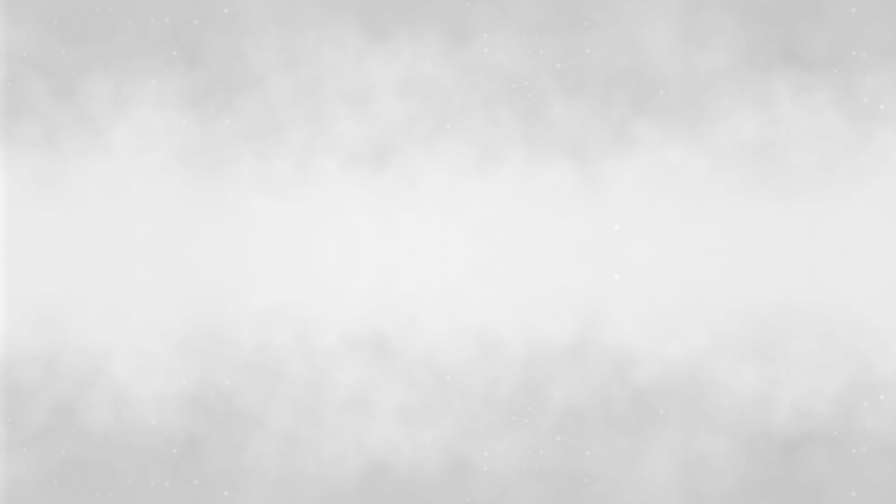
Write a Shadertoy shader that draws this background.

```glsl
#define CENTRE_TONE 0.922
#define EDGE_TONE 0.800
#define CLOUD_SCALE 7.0
#define CLOUD_CONTRAST 0.16
#define RAGGEDNESS 0.045
#define TONE_STEPS 110.0
#define SPECK_GRID 34.0
#define SPECK_TONE 0.07

float hash(vec2 p) {
    vec3 q = fract(vec3(p.xyx) * 0.1031);
    q += dot(q, q.yzx + 33.33);
    return fract((q.x + q.y) * q.z);
}

float valueNoise(vec2 p) {
    vec2 cell = floor(p), f = fract(p);
    f = f * f * (3.0 - 2.0 * f);
    return mix(mix(hash(cell), hash(cell + vec2(1, 0)), f.x),
               mix(hash(cell + vec2(0, 1)), hash(cell + vec2(1, 1)), f.x), f.y);
}

float fbm(vec2 p) {
    float sum = 0.0, amplitude = 0.5;
    for (int i = 0; i < 5; i++) {
        sum += amplitude * valueNoise(p);
        p = mat2(1.6, 1.2, -1.2, 1.6) * p + 7.3;
        amplitude *= 0.5;
    }
    return sum / 0.96875;
}

float blob(vec2 p, vec2 centre, vec2 radius) {
    vec2 d = (p - centre) / radius;
    return exp(-dot(d, d));
}

// Broad light and shade: x across the canvas, y from the mid line outward
float washTone(vec2 p) {
    float tone = mix(CENTRE_TONE, EDGE_TONE, smoothstep(0.1, 1.0, p.y));
    tone += 0.024 * blob(p, vec2(0.48, 0.0), vec2(0.20, 0.42));
    tone += 0.032 * blob(p, vec2(0.42, 0.73), vec2(0.17, 0.13));
    tone += 0.030 * blob(p, vec2(0.29, 0.92), vec2(0.06, 0.16));
    tone += 0.032 * blob(p, vec2(0.73, 0.90), vec2(0.06, 0.20));
    tone += 0.018 * blob(p, vec2(0.14, 0.55), vec2(0.09, 0.09));
    tone -= 0.024 * blob(p, vec2(0.12, 0.83), vec2(0.11, 0.17));
    tone -= 0.024 * blob(p, vec2(0.88, 0.81), vec2(0.11, 0.19));
    tone -= 0.025 * blob(p, vec2(0.25, 0.63), vec2(0.03, 0.08));
    tone -= 0.022 * blob(p, vec2(0.43, 0.40), vec2(0.05, 0.06));
    tone -= 0.028 * blob(p, vec2(0.65, 0.43), vec2(0.04, 0.08));
    tone -= 0.012 * blob(p, vec2(0.03, 0.40), vec2(0.05, 0.15));
    return tone;
}

// Pale paint flecks, one possible fleck in each grid cell
float flecks(vec2 p, float density) {
    vec2 grid = p * SPECK_GRID, cell = floor(grid);
    vec2 offset = vec2(hash(cell + 11.0), hash(cell + 47.0)) * 0.6 + 0.2;
    float radius = mix(0.06, 0.15, hash(cell + 83.0));
    float blur = 1.2 * SPECK_GRID / iResolution.y;
    float disc = 1.0 - smoothstep(radius - blur, radius + blur, length(fract(grid) - offset));
    return disc * step(hash(cell + 5.0), density) * mix(0.3, 1.0, hash(cell + 29.0));
}

void mainImage(out vec4 fragColor, in vec2 fragCoord) {
    vec2 uv = fragCoord / iResolution.xy;
    float aspect = iResolution.x / iResolution.y;

    // Mirror the lower and upper halves
    vec2 p = vec2(uv.x, abs(uv.y * 2.0 - 1.0));
    vec2 canvas = vec2(p.x * aspect, p.y * 0.5);

    // Ragged watercolour edges
    vec2 warp = vec2(fbm(canvas * 19.0), fbm(canvas * 19.0 + 31.7)) - 0.5;
    vec2 ragged = canvas + warp * RAGGEDNESS;
    float cloud = fbm(ragged * CLOUD_SCALE + 3.0) - 0.5;
    float texture2 = fbm(ragged * CLOUD_SCALE * 3.0 + 19.0) - 0.5;
    float strength = mix(0.15, 1.0, smoothstep(0.1, 0.55, p.y))
                   * mix(1.0, 0.5, smoothstep(0.8, 1.0, p.y));

    float tone = washTone(p + warp * vec2(0.06, 0.14));
    tone += strength * CLOUD_CONTRAST * (0.55 * cloud + 0.3 * texture2);

    // Soft tonal steps, like overlapping dabs
    float level = tone * TONE_STEPS;
    float stepped = (floor(level) + smoothstep(0.25, 0.75, fract(level))) / TONE_STEPS;
    tone = mix(tone, stepped, 0.7);

    // Flecks gather at the sides and in clusters along the outer bands
    float sides = exp(-pow(min(p.x, 1.0 - p.x) / 0.07, 2.0));
    float clusters = blob(p, vec2(0.19, 0.85), vec2(0.05, 0.25))
                   + blob(p, vec2(0.60, 0.85), vec2(0.06, 0.25));
    float density = (0.35 * sides + 0.22 * clusters + 0.02) * smoothstep(0.45, 0.65, p.y);
    tone += SPECK_TONE * flecks(canvas + warp * 0.006, density);

    // Pale side margin
    tone += 0.03 * (1.0 - smoothstep(0.0, 0.012, p.x));
    fragColor = vec4(vec3(clamp(tone, 0.0, 1.0)), 1.0);
}
```
